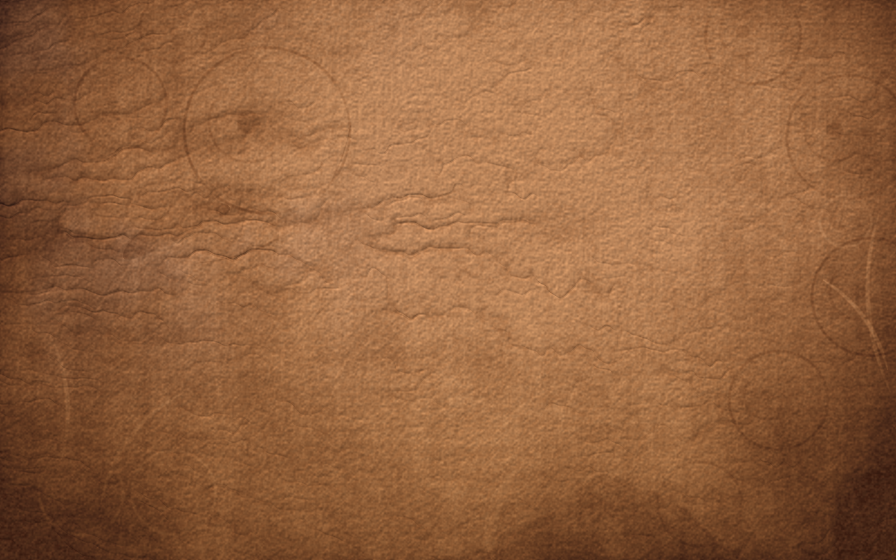
Give the GLSL for this texture, as a Shadertoy shader.

```glsl
// Aged brown leather: a warm off-centre glow over stains, long soft creases and crisp grain,
// with worn scrolls, leaves and stems faintly printed near the borders.
// Tone is built as one scalar, mapped to brown, then lit by an embossed relief.

const vec3 DARK_HIDE = vec3(0.290, 0.160, 0.098);
const vec3 LIT_HIDE = vec3(0.722, 0.512, 0.340);
const vec3 MID_LOSS = vec3(0.0, 0.018, 0.034);   // keeps the middle browns saturated
const vec3 DUST = vec3(0.97, 1.01, 1.13);
const vec2 GLOW_CENTER = vec2(0.83, 0.66);
const vec2 GLOW_FALLOFF = vec2(1.02, 1.36);
const float GLOW_PEAK = 1.08;
const float STAIN = 0.56;
const float GRAIN = 0.30;
const float CREASE_DEPTH = 0.75;
const float CREASE_INK = 0.17;
const float RELIEF = 0.33;
const float LINE_WIDTH = 0.0024;

// Scroll rings: centre, radius, darkening (negative lightens)
const int RINGS = 11;
const vec4 RING[RINGS] = vec4[RINGS](
    vec4(0.477, 0.767, 0.148, 0.20), vec4(0.215, 0.815, 0.082, 0.15),
    vec4(0.31, 0.95, 0.060, 0.13), vec4(1.345, 0.935, 0.085, 0.20),
    vec4(1.515, 0.755, 0.11, 0.20), vec4(1.51, 0.605, 0.046, -0.16),
    vec4(1.555, 0.47, 0.105, 0.18), vec4(1.39, 0.285, 0.088, 0.16),
    vec4(1.25, 0.10, 0.075, 0.12), vec4(0.145, 0.12, 0.075, -0.13),
    vec4(0.31, 0.12, 0.075, -0.11));

// Stems and leaves: end points, then bow, half width, darkening
const int STROKES = 8;
const vec4 STROKE_ENDS[STROKES] = vec4[STROKES](
    vec4(0.627, 0.78, 0.35, 0.53), vec4(0.22, 0.54, 0.41, 0.63),
    vec4(-0.15, 0.56, 0.25, 0.55), vec4(0.09, 0.40, 0.11, 0.18),
    vec4(0.33, 0.30, 0.18, 0.10), vec4(1.47, 0.50, 1.585, 0.34),
    vec4(1.57, 0.62, 1.59, 0.30), vec4(0.88, 0.0, 0.92, 0.16));
const vec3 STROKE_FORM[STROKES] = vec3[STROKES](
    vec3(0.07, 0.002, 0.16), vec3(0.012, 0.025, 0.20),
    vec3(0.01, 0.03, 0.10), vec3(0.02, 0.004, -0.17),
    vec3(-0.03, 0.004, -0.14), vec3(0.02, 0.004, -0.26),
    vec3(-0.03, 0.004, -0.20), vec3(0.02, 0.012, -0.09));

float hash(vec2 p) {
    return fract(sin(dot(p, vec2(127.1, 311.7))) * 43758.5453);
}

float noise(vec2 p) {
    vec2 i = floor(p), f = fract(p);
    f = f * f * (3.0 - 2.0 * f);
    return mix(mix(hash(i), hash(i + vec2(1, 0)), f.x),
               mix(hash(i + vec2(0, 1)), hash(i + vec2(1, 1)), f.x), f.y);
}

float fbm(vec2 p) {
    float sum = 0.0, amp = 0.5;
    for (int i = 0; i < 6; i++) {
        sum += amp * noise(p);
        p = mat2(1.6, 1.2, -1.2, 1.6) * p + 7.3;
        amp *= 0.55;
    }
    return sum;
}

float ridge(vec2 q, float sharpness) {
    return pow(1.0 - abs(2.0 * noise(q) - 1.0), sharpness);
}

// Long broken valleys that fan upward at the top and downward at the bottom
float creases(vec2 p) {
    float across = p.y - 0.5 * (p.y - 0.55) * sin(1.3 * p.x);
    vec2 q = vec2(p.x, across);
    q += 0.020 * (vec2(noise(p * 22.0), noise(p * 22.0 + 40.0)) - 0.5);
    q += 0.010 * (vec2(noise(p * 60.0), noise(p * 60.0 + 70.0)) - 0.5);
    float band = exp(-pow((p.y - 0.62) / 0.32, 2.0)) * smoothstep(1.6, 0.9, p.x);
    float broken = smoothstep(0.2, 0.6, noise(q * vec2(6.0, 15.0) + 3.0));
    float brokenFine = smoothstep(0.25, 0.65, noise(q * vec2(11.0, 22.0) + 31.0));
    float broad = ridge(q * vec2(5.0, 32.0) + 2.0, 5.0) * broken;
    float fine = ridge(q * vec2(15.0, 62.0) + 9.0, 3.5) * brokenFine;
    return (0.25 + 0.75 * band) * broad + (0.4 + 0.2 * band) * fine;
}

float height(vec2 p) {
    float pebble = noise(p * vec2(110.0, 135.0)) + noise(p * 230.0 + 5.0);
    return 0.42 * pebble - CREASE_DEPTH * creases(p);
}

float cover(float d, float aa) { return smoothstep(aa, -aa, d); }

float strokeDistance(vec2 p, vec4 ends, float bow, float width) {
    vec2 along = ends.zw - ends.xy;
    float t = clamp(dot(p - ends.xy, along) / dot(along, along), 0.0, 1.0);
    float arch = 4.0 * t * (1.0 - t);
    vec2 normal = normalize(vec2(-along.y, along.x));
    return length(p - ends.xy - along * t - normal * bow * arch) - width * sqrt(arch);
}

// Summed darkening of every printed ornament
float ornaments(vec2 p, float aa) {
    float ink = 0.0;
    for (int i = 0; i < RINGS; i++) {
        vec4 ring = RING[i];
        vec2 v = p - ring.xy, bud = v - ring.z * vec2(-0.22, 0.10);
        float outer = cover(abs(length(v) - ring.z) - LINE_WIDTH, aa);
        float curl = cover(abs(length(bud) - 0.48 * ring.z) - LINE_WIDTH, aa);
        curl *= smoothstep(0.2, -0.3, (bud.x + bud.y) / ring.z);
        float seed = cover(length(bud) - 0.14 * ring.z, aa);
        ink += ring.w * (outer + 0.6 * curl + 0.6 * seed);
    }
    for (int i = 0; i < STROKES; i++) {
        vec3 form = STROKE_FORM[i];
        ink += form.z * cover(strokeDistance(p, STROKE_ENDS[i], form.x, form.y), aa);
    }
    // Lobed foliage along the bottom edge
    float crown = 0.155 * exp(-pow((p.x - 1.1) / 0.17, 2.0)) + 0.02 * abs(sin(p.x * 22.0)) - 0.02;
    return ink + 0.11 * cover(p.y - crown, 2.0 * aa);
}

void mainImage(out vec4 fragColor, in vec2 fragCoord) {
    vec2 p = fragCoord / iResolution.xy * vec2(1.6, 1.0);
    float aa = 1.2 / iResolution.y;

    // Broad glow, darkened rim, stains and woven streaks
    vec2 v = p - GLOW_CENTER;
    float edge = dot(GLOW_FALLOFF, v * v);
    float tone = GLOW_PEAK - edge;
    vec2 rim = min(p, vec2(1.6, 1.0) - p);
    tone -= 0.10 * exp(-rim.x / 0.03) + 0.10 * exp(-rim.y / 0.015);
    tone += STAIN * (fbm(p * 5.0 + 2.0) - 0.53) * (0.4 + 0.7 * min(edge, 1.0));
    tone += 0.08 * (noise(vec2(p.x * 50.0, p.y * 4.0)) - 0.5);
    tone += 0.05 * (noise(vec2(p.x * 9.0, p.y * 90.0)) - 0.5);

    // Worn print
    float wear = smoothstep(0.35, 0.68, fbm(p * 14.0 + 11.0));
    tone -= ornaments(p, aa) * mix(0.4, 1.0, wear);

    // Grain and embossed light from the upper left
    float relief = height(p) - height(p + vec2(-0.0020, 0.0032));
    float speck = 0.5 * (noise(p * 190.0) + noise(p * 310.0 + 17.0)) - 0.5;
    tone = clamp(tone, -0.02, 1.02) + GRAIN * speck - CREASE_INK * (creases(p) - 0.1);
    tone = clamp(tone, -0.15, 1.15);
    vec3 color = mix(DARK_HIDE, LIT_HIDE, tone) - MID_LOSS * max(4.0 * tone * (1.0 - tone), 0.0);
    color *= 1.0 + RELIEF * clamp(relief, -0.8, 0.8);

    // Dusty upper left, yellower foot
    float dust = smoothstep(0.9, 0.1, p.x) * smoothstep(0.2, 0.6, p.y);
    color *= mix(vec3(1.0), DUST, dust * smoothstep(0.4, 0.65, fbm(p * 4.0 + 23.0)));
    color.b *= mix(0.97, 1.02, smoothstep(0.0, 0.6, p.y));
    fragColor = vec4(color, 1.0);
}
```
